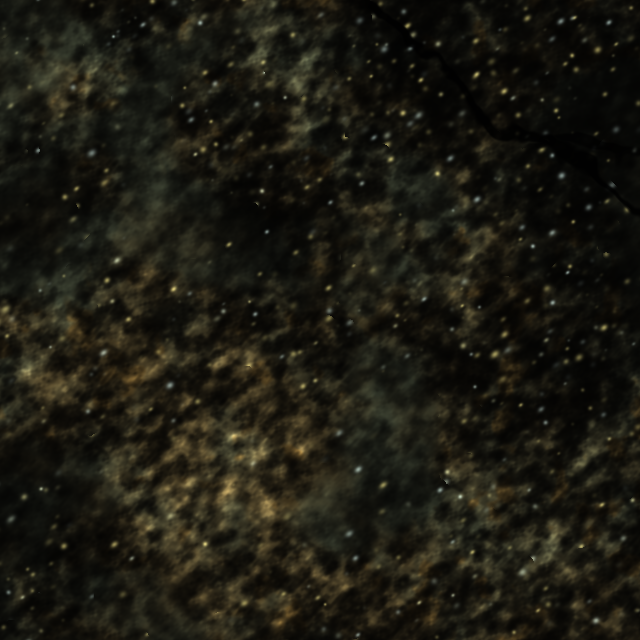
A Shadertoy shader for this texture:

```glsl
// Dark weathered rock: black ground with broad brown and grey-green stains,
// fine slanted mineral grain, scattered pale glints and one ragged crack.
// Layered value noise drives an exponential tone curve; glints use a jittered grid.

#define PATCH_SCALE 4.5
#define PATCH_AMOUNT 0.60
#define GRAIN_SCALE 58.0
#define GRAIN_AMOUNT 0.74
#define GRAIN_ANGLE 0.65
#define GRAIN_STRETCH 1.4
#define GLINT_SCALE 56.0
#define GLINT_SHARE 0.24
#define TONE_BASE 0.062
#define TONE_CONTRAST 0.88
#define CRACK_WIDTH 0.008

const vec3 BROWN = vec3(1.04, 0.89, 0.54);
const vec3 GREY_GREEN = vec3(0.87, 0.95, 0.72);
const vec3 OCHRE = vec3(1.15, 0.88, 0.42);
const vec3 PALE_YELLOW = vec3(1.0, 0.94, 0.56);
const vec3 PALE_BLUE = vec3(0.82, 0.93, 0.90);

float hash(vec2 p) {
    vec3 q = fract(p.xyx * 0.1031);
    q += dot(q, q.yzx + 33.33);
    return fract((q.x + q.y) * q.z);
}

float noise(vec2 p) {
    vec2 i = floor(p), f = fract(p);
    f = f * f * (3.0 - 2.0 * f);
    vec2 e = vec2(0.0, 1.0);
    return mix(mix(hash(i), hash(i + e.yx), f.x),
               mix(hash(i + e.xy), hash(i + e.yy), f.x), f.y);
}

// Layered noise scaled to zero mean and about unit deviation
float layers(vec2 p, int count) {
    float sum = 0.0, weight = 0.5;
    for (int k = 0; k < count; k++) {
        sum += weight * (noise(p) - 0.5);
        p = mat2(0.8, 0.6, -0.6, 0.8) * p * 2.03 + 17.3;
        weight *= 0.5;
    }
    return sum / 0.123;
}

// Soft slanted specks, one candidate in each grid cell
vec3 glints(vec2 p, float share) {
    vec3 light = vec3(0.0);
    vec2 cell = floor(p);
    for (int y = -1; y <= 1; y++)
    for (int x = -1; x <= 1; x++) {
        vec2 id = cell + vec2(x, y);
        vec2 center = id + vec2(hash(id + 3.1), hash(id + 71.7));
        vec2 d = p - center;
        float radius = mix(0.12, 0.26, hash(id + 19.4));
        float shine = hash(id + 43.9);
        d.x /= mix(1.0, 1.6, hash(id + 57.2));
        float spot = exp(-dot(d, d) / (radius * radius));
        vec3 tint = mix(PALE_YELLOW, PALE_BLUE, smoothstep(0.35, 0.8, hash(id + 91.6)));
        float present = step(hash(id + 8.8), share);
        light += present * spot * tint * mix(0.06, 0.62, shine * shine);
    }
    return light;
}

// Darkness of the crack and its side branch in the upper right
float crackMask(vec2 p) {
    vec2 bend = vec2(layers(p * 9.0 + 5.0, 4), layers(p * 9.0 + 60.0, 4));
    vec2 q = p + 0.013 * bend;
    float width = CRACK_WIDTH * (0.3 + 1.3 * noise(p * 13.0));
    float trunk = abs(q.y - 0.98 + 0.7 * (q.x - 0.57)) * 0.82;
    float branch = abs(q.y - 0.775 + 0.08 * (q.x - 0.84));
    float trunkLine = smoothstep(width + 0.005, width - 0.002, trunk)
                    * smoothstep(0.52, 0.58, p.x);
    float branchLine = smoothstep(width + 0.003, width - 0.003, branch)
                     * smoothstep(0.80, 0.85, p.x);
    return max(trunkLine, 0.8 * branchLine);
}

void mainImage(out vec4 fragColor, in vec2 fragCoord) {
    vec2 p = fragCoord / iResolution.y;

    // Broad stains
    float patches = layers(p * PATCH_SCALE + 21.0, 5);
    vec2 offset = (p - vec2(0.36, 0.20)) / vec2(0.28, 0.32);
    float stain = exp(-dot(offset, offset)) - 0.22;
    float mist = smoothstep(0.35, 1.5, layers(p * 5.0 + 83.0, 4));

    // Slanted grain
    float c = cos(GRAIN_ANGLE), s = sin(GRAIN_ANGLE);
    vec2 slanted = vec2(c * p.x + s * p.y, c * p.y - s * p.x);
    slanted.x /= GRAIN_STRETCH;
    float grain = layers(slanted * GRAIN_SCALE + 37.0, 3);

    // Tone with a soft shoulder
    float z = PATCH_AMOUNT * patches + 0.8 * stain
            + GRAIN_AMOUNT * (1.0 - 0.5 * mist) * grain + 0.15 * mist;
    z -= 0.3 * max(z - 1.2, 0.0);
    float tone = 0.010 + TONE_BASE * exp(TONE_CONTRAST * z);

    // Mineral colours
    float hue = layers(p * 14.0 + 140.0, 4);
    float green = clamp(0.32 + 0.22 * hue - 0.5 * stain + 0.5 * mist, 0.0, 1.0);
    vec3 color = tone * mix(BROWN, GREY_GREEN, green);
    float rust = smoothstep(0.9, 2.0, layers(p * 24.0 + 210.0, 3)) * (1.0 - mist);
    color = mix(color, tone * 1.15 * OCHRE, 0.7 * rust);

    // Glints gather on the dark ground
    float share = GLINT_SHARE * clamp(1.0 - 0.35 * patches - 0.6 * stain, 0.3, 1.6);
    color += glints(slanted * vec2(GRAIN_STRETCH, 1.0) * GLINT_SCALE + 11.0,
                    share * (1.0 - 0.6 * mist));

    color *= mix(1.0, 0.15, crackMask(p));
    fragColor = vec4(clamp(color, 0.0, 1.0), 1.0);
}
```
